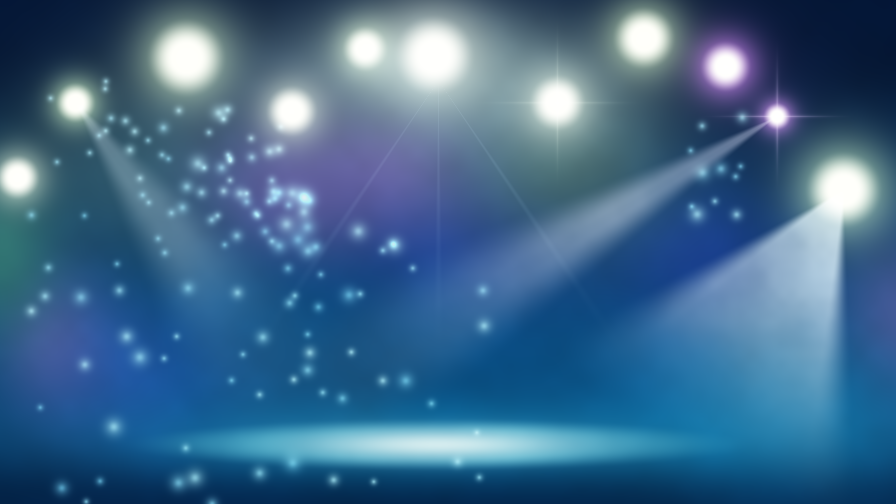
This background is drawn by a Shadertoy shader. Its source:

```glsl
// Misty blue concert stage with glowing lamps, light beams, drifting sparks and a lit floor.

// Lamps: centre x, centre y, radius, tint (0 = lime, 1 = violet)
const int LAMP_COUNT = 11;
const vec4 LAMPS[LAMP_COUNT] = vec4[](
    vec4(0.150, 0.796, 0.035, 0.05), vec4(0.370, 0.885, 0.068, 0.10),
    vec4(0.579, 0.779, 0.045, 0.20), vec4(0.035, 0.648, 0.039, 0.20),
    vec4(0.725, 0.903, 0.040, 0.10), vec4(0.861, 0.889, 0.070, 0.25),
    vec4(1.106, 0.796, 0.049, 0.20), vec4(1.278, 0.924, 0.054, 0.08),
    vec4(1.440, 0.868, 0.044, 1.00), vec4(1.542, 0.769, 0.024, 0.95),
    vec4(1.674, 0.623, 0.066, 0.05));

const vec3 NAVY = vec3(0.01, 0.08, 0.20);
const vec3 DEEP_BLUE = vec3(0.03, 0.28, 0.47);
const vec3 ROYAL = vec3(0.09, 0.21, 0.54);
const vec3 PURPLE = vec3(0.43, 0.39, 0.69);
const vec3 MOSS = vec3(0.28, 0.44, 0.45);
const vec3 MIST = vec3(0.56, 0.70, 0.72);
const vec3 AQUA = vec3(0.07, 0.48, 0.69);
const vec3 LIME = vec3(0.64, 0.78, 0.54);
const vec3 VIOLET = vec3(0.72, 0.42, 0.85);
const vec3 SPARK = vec3(0.58, 0.80, 0.85);
const vec2 FLOOR_CENTRE = vec2(0.868, 0.118);
const int CLUSTER_SPARKS = 72;
const int SCATTER_SPARKS = 58;
const int RIGHT_SPARKS = 11;

float hash(vec2 p) {
    return fract(sin(dot(p, vec2(127.1, 311.7))) * 43758.5453);
}

float noise(vec2 p) {
    vec2 i = floor(p), f = fract(p);
    f = f * f * (3.0 - 2.0 * f);
    return mix(mix(hash(i), hash(i + vec2(1, 0)), f.x),
               mix(hash(i + vec2(0, 1)), hash(i + vec2(1, 1)), f.x), f.y);
}

float fbm(vec2 p) {
    float sum = 0.0, amp = 0.5;
    for (int i = 0; i < 4; i++) {
        sum += amp * noise(p);
        p = p * 2.03 + 7.1;
        amp *= 0.5;
    }
    return sum;
}

float blob(vec2 p, vec2 centre, vec2 size) {
    vec2 q = (p - centre) / size;
    return exp(-dot(q, q));
}

vec3 screen(vec3 base, vec3 light) {
    return base + (1.0 - min(base, 1.0)) * light;
}

// Soft cone: spread is the tangent of its half angle, soft the width of its edge
float beam(vec2 p, vec2 from, vec2 to, float spread, float soft) {
    vec2 axis = normalize(to - from), q = p - from;
    float along = dot(q, axis);
    float side = abs(dot(q, vec2(-axis.y, axis.x))) / max(along, 0.001);
    float fade = 1.0 - smoothstep(0.2, 1.15, along / length(to - from));
    return smoothstep(0.0, 0.03, along) * fade * (1.0 - smoothstep(spread - soft, spread + soft, side));
}

float star(vec2 p, float reach) {
    vec2 a = abs(p);
    vec2 fade = max(1.0 - a / reach, 0.0);
    return dot(fade * fade, exp(-a.yx / 0.0022));
}

vec3 backdrop(vec2 p) {
    vec3 c = mix(vec3(0.01, 0.14, 0.29), DEEP_BLUE, smoothstep(0.0, 0.20, p.y));
    c = mix(c, NAVY, smoothstep(0.32, 0.92, p.y));
    c = mix(c, ROYAL, 0.85 * blob(p, vec2(0.92, 0.55), vec2(0.25, 0.15)));
    c = mix(c, ROYAL, 0.80 * blob(p, vec2(1.40, 0.49), vec2(0.20, 0.15)));
    c = mix(c, vec3(0.13, 0.34, 0.66), 0.75 * blob(p, vec2(0.24, 0.27), vec2(0.20, 0.15)));
    c = mix(c, MOSS, 0.55 * blob(p, vec2(0.30, 0.66), vec2(0.28, 0.18)));
    c = mix(c, PURPLE, 0.90 * blob(p, vec2(0.77, 0.68), vec2(0.20, 0.13)));
    c = mix(c, PURPLE, 0.70 * blob(p, vec2(0.58, 0.63), vec2(0.17, 0.13)));
    c = mix(c, PURPLE, 0.55 * blob(p, vec2(0.10, 0.33), vec2(0.11, 0.14)));
    c = mix(c, PURPLE, 0.65 * blob(p, vec2(1.80, 0.36), vec2(0.13, 0.16)));
    c = mix(c, MOSS, 0.90 * blob(p, vec2(1.12, 0.68), vec2(0.22, 0.17)));
    c = mix(c, vec3(0.22, 0.52, 0.47), 0.80 * blob(p, vec2(0.0, 0.50), vec2(0.11, 0.16)));
    c = mix(c, MIST, 0.90 * blob(p, vec2(0.85, 0.86), vec2(0.27, 0.13)));
    c = mix(c, MIST, 0.40 * blob(p, vec2(1.08, 0.80), vec2(0.17, 0.11)));
    c = mix(c, AQUA, 0.75 * blob(p, vec2(1.56, 0.18), vec2(0.30, 0.15)));
    return c * (0.82 + 0.40 * fbm(p * 4.5));
}

// Sparks fall into a dense cluster, a wide scatter and a small group on the right
vec3 sparks(vec2 p) {
    vec3 sum = vec3(0.0);
    for (int i = 0; i < CLUSTER_SPARKS + SCATTER_SPARKS + RIGHT_SPARKS; i++) {
        float k = float(i) + 1.0;
        vec2 r = vec2(hash(vec2(k, 1.3)), hash(vec2(k, 5.7)));
        vec2 s = vec2(hash(vec2(k, 9.1)), hash(vec2(k, 13.9)));
        vec2 pos = vec2(0.40, 0.655) + (r + s - 1.0) * vec2(0.34, 0.18);
        pos.y -= 0.25 * (pos.x - 0.40);
        if (i >= CLUSTER_SPARKS) pos = vec2(0.06 + 0.92 * pow(r.x, 1.35), 0.58 * r.y);
        if (i >= CLUSTER_SPARKS + SCATTER_SPARKS) pos = vec2(1.41, 0.66) + (r - 0.5) * vec2(0.24, 0.22);
        float size = mix(0.007, 0.018, s.x * s.x);
        float d = length(p - pos) / size;
        sum += mix(vec3(0.34, 0.62, 0.75), SPARK, s.y) * (0.55 * exp(-d * d) + 0.30 * exp(-d * d * 5.0));
    }
    return min(sum, 0.9);
}

void mainImage(out vec4 fragColor, in vec2 fragCoord) {
    vec2 p = fragCoord / iResolution.y;
    p.x += 0.5 * (16.0 / 9.0 - iResolution.x / iResolution.y);
    vec3 col = backdrop(p);
    float haze = 0.65 + 0.7 * fbm(p * 6.0 + 20.0);

    // Beams and faint rays
    col = screen(col, vec3(0.36, 0.37, 0.42) * haze * beam(p, LAMPS[9].xy, vec2(0.62, 0.22), 0.10, 0.08));
    col = screen(col, vec3(0.24, 0.27, 0.29) * haze * beam(p, LAMPS[0].xy, vec2(0.60, 0.18), 0.16, 0.13));
    col = screen(col, vec3(0.62, 0.68, 0.72) * haze * beam(p, LAMPS[10].xy, vec2(1.41, 0.17), 0.53, 0.12));
    for (int i = -1; i <= 1; i++) {
        vec2 target = vec2(0.87 + 0.34 * float(i), 0.34);
        col = screen(col, vec3(0.06, 0.08, 0.10) * beam(p, vec2(0.87, 0.84), target, 0.012, 0.012));
    }

    // Lit floor
    vec2 f = (p - FLOOR_CENTRE) / vec2(0.53, 0.045);
    float pool = 1.0 - smoothstep(0.55, 1.20, length(f));
    col = screen(col, vec3(0.04, 0.28, 0.38) * blob(p, FLOOR_CENTRE, vec2(0.62, 0.075)));
    col = mix(col, vec3(0.27, 0.67, 0.78), 0.85 * pool * haze);
    col = screen(col, vec3(0.78, 0.80, 0.74) * blob(p, FLOOR_CENTRE, vec2(0.25, 0.030)));

    col = screen(col, sparks(p));

    // Lamps with halo and bright core
    for (int i = 0; i < LAMP_COUNT; i++) {
        vec4 lamp = LAMPS[i];
        float d = length(p - lamp.xy) / lamp.z;
        vec3 tint = mix(LIME, VIOLET, lamp.w);
        col = screen(col, tint * (0.85 * exp(-d * d * 0.50) + 0.30 * exp(-d * 0.75)));
        col = screen(col, vec3(1.0, 1.0, 0.94) * (1.0 - smoothstep(0.40, 1.20, d)));
    }
    col = screen(col, vec3(0.38, 0.44, 0.38) * min(star(p - LAMPS[6].xy, 0.18), 1.0));
    col = screen(col, vec3(0.55, 0.48, 0.65) * min(star(p - LAMPS[9].xy, 0.16), 1.0));

    fragColor = vec4(clamp(col, 0.0, 1.0), 1.0);
}
```
